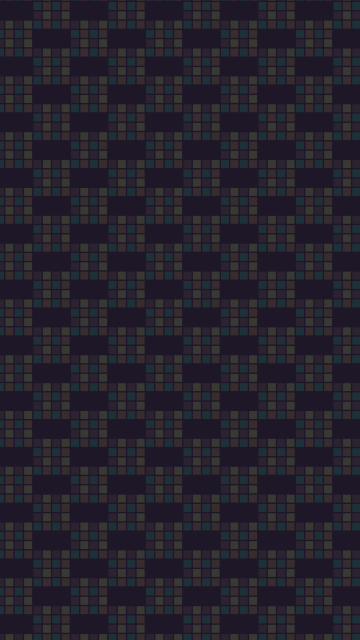
A Shadertoy shader for this pattern:

```glsl
// Staggered blocks of small muted square tiles on a dark violet ground.

const vec2 CELL_COUNT = vec2(38.4, 68.86);    // tile cells across and down the canvas
const vec2 GRID_SHIFT = vec2(0.5, -2.15);     // grid phase from the top left, in cells
const float BLOCK_SIZE = 4.0;                 // cells along each side of a lit block
const float ROW_PERIOD = 6.0;                 // four lit rows, then two empty rows
const float GAP = 0.15;                       // joint width as a share of a cell

const vec3 GROUND = vec3(0.118, 0.090, 0.158);
const vec3 PLUM   = vec3(0.174, 0.136, 0.190);
const vec3 OLIVE  = vec3(0.224, 0.222, 0.200);
const vec3 TEAL   = vec3(0.118, 0.194, 0.222);
const vec3 BROWN  = vec3(0.214, 0.172, 0.182);

// Antialiased coverage of one square tile inside its cell.
float tileCoverage(vec2 cellPos, vec2 pixelSize) {
    vec2 inside = 0.5 * (1.0 - GAP) - abs(cellPos - 0.5);
    vec2 cover = clamp(inside / pixelSize + 0.5, 0.0, 1.0);
    return cover.x * cover.y;
}

// Two-by-two colour weave: plum and olive above teal and brown.
vec3 tileColour(vec2 cell) {
    vec2 parity = mod(cell, 2.0);
    vec3 upper = mix(PLUM, OLIVE, parity.x);
    vec3 lower = mix(TEAL, BROWN, parity.x);
    return mix(upper, lower, parity.y);
}

void mainImage(out vec4 fragColor, in vec2 fragCoord) {
    vec2 uv = fragCoord / iResolution.xy;
    vec2 grid = vec2(uv.x, 1.0 - uv.y) * CELL_COUNT + GRID_SHIFT;

    // Every other block column slides by half the vertical period.
    float column = floor(grid.x / BLOCK_SIZE);
    grid.y += 0.5 * ROW_PERIOD * mod(column, 2.0);

    vec2 cell = floor(grid);
    vec2 local = vec2(mod(cell.x, BLOCK_SIZE), mod(cell.y, ROW_PERIOD));
    float lit = 1.0 - step(BLOCK_SIZE - 0.5, local.y);

    float cover = lit * tileCoverage(fract(grid), CELL_COUNT / iResolution.xy);
    fragColor = vec4(mix(GROUND, tileColour(local), cover), 1.0);
}
```
